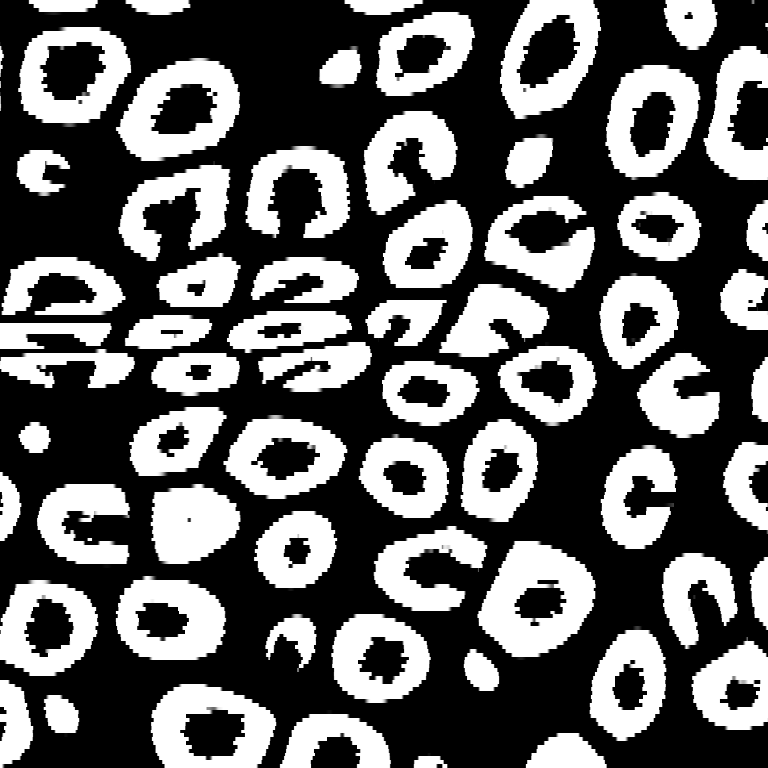
A Shadertoy shader for this pattern:

```glsl
const vec3 GROUND = vec3(0.0);
const vec3 SPOT = vec3(1.0);
const vec2 CELL = vec2(0.155, 0.132);      // spacing of the spots
const float JITTER = 0.42;                 // scatter inside a cell
const vec2 RADIUS = vec2(0.052, 0.074);    // smallest and largest ring
const vec2 SMALL_RADIUS = vec2(0.022, 0.036);
const float SMALL_SHARE = 0.17;
const float NOTCH_SHARE = 0.28;            // rings that are open on one side
const vec2 STRETCH = vec2(1.02, 1.24);
const vec2 THICKNESS = vec2(0.027, 0.037);
const float GAP = 0.024;                   // ground kept between neighbours
const float WARP = 0.034;
const float ROWS = 200.0;                  // horizontal steps of the ragged edge
const float RAGGED_OUTER = 0.005;
const float RAGGED_INNER = 0.011;
const float BAND_Y = 0.565;                // squeezed horizontal band
const float BAND_WIDTH = 0.06;

float hash(vec2 p) {
    return fract(sin(dot(p, vec2(127.1, 311.7))) * 43758.5453);
}

float noise(vec2 p) {
    vec2 i = floor(p), f = fract(p);
    f = f * f * (3.0 - 2.0 * f);
    return mix(mix(hash(i), hash(i + vec2(1, 0)), f.x),
               mix(hash(i + vec2(0, 1)), hash(i + vec2(1, 1)), f.x), f.y);
}

mat2 rotation(float a) {
    float c = cos(a), s = sin(a);
    return mat2(c, -s, s, c);
}

// Signed distance to an elliptic spot; also returns the offset from its centre
float spot(vec2 p, vec2 id, out vec2 offset) {
    vec2 scatter = vec2(hash(id), hash(id + 17.3)) - 0.5;
    vec2 centre = (id + 0.5 + JITTER * scatter) * CELL;
    centre.x += (mod(id.y, 2.0) - 0.5) * 0.35 * CELL.x;
    offset = p - centre;

    // Spots lie flat on the left and stand upright on the right
    float angle = mix(0.25, 1.6, smoothstep(0.35, 0.85, centre.x));
    angle += 0.9 * (hash(id + 5.1) - 0.5);
    float k = mix(STRETCH.x, STRETCH.y, hash(id + 8.7));
    vec2 range = hash(id + 2.9) < SMALL_SHARE ? SMALL_RADIUS : RADIUS;
    float radius = mix(range.x, range.y, hash(id + 11.9));
    return length(rotation(angle) * offset * vec2(1.0 / k, k)) - radius;
}

// Signed distance to the rings, negative inside the white
float rings(vec2 p, float fine, float squeeze) {
    vec2 cell = floor(p / CELL), nearestId = cell, nearestOffset = vec2(0.0);
    float nearest = 1e3, second = 1e3;
    for (int y = -1; y <= 1; y++)
    for (int x = -1; x <= 1; x++) {
        vec2 id = cell + vec2(x, y), offset;
        float d = spot(p, id, offset);
        if (d < nearest) {
            second = nearest;
            nearest = d;
            nearestId = id;
            nearestOffset = offset;
        } else {
            second = min(second, d);
        }
    }
    float outer = max(nearest, 0.5 * (GAP - (second - nearest)));

    // Ragged hollow inside the outline
    float thickness = mix(THICKNESS.x, THICKNESS.y, hash(nearestId + 23.7));
    thickness += 0.012 * (noise(p * 22.0) - 0.5) + 0.006 * squeeze;
    float hollow = outer + thickness + RAGGED_INNER * (fine - 0.5);
    float d = max(outer, -hollow);

    // Notch running from the centre outwards
    if (hash(nearestId + 31.3) < NOTCH_SHARE + 0.25 * squeeze) {
        float a = mix(-2.4, 0.6, hash(nearestId + 41.1));
        vec2 q = rotation(a) * nearestOffset;
        float halfWidth = mix(0.007, 0.024, hash(nearestId + 47.9));
        d = max(d, -max(abs(q.y) - halfWidth, -q.x));
    }
    return d;
}

void mainImage(out vec4 fragColor, in vec2 fragCoord) {
    vec2 uv = fragCoord / iResolution.y;
    float row = floor(uv.y * ROWS);
    vec2 p = vec2(uv.x, (row + 0.5) / ROWS);

    // Row-wise raggedness
    float fine = noise(vec2(p.x * 85.0, row));
    float coarse = noise(vec2(p.x * 24.0, row + 400.0));

    // Compress the band, more strongly on the left
    float t = (p.y - BAND_Y - 0.03 * (p.x - 0.5)) / BAND_WIDTH;
    float strength = mix(0.11, 0.035, smoothstep(0.1, 0.9, p.x));
    float squeeze = exp(-t * t);
    vec2 q = p + vec2(0.0, strength * tanh(t));

    // Bend the outlines and apply the ragged shift
    q += WARP * (vec2(noise(p * 9.0), noise(p * 9.0 + 50.0)) - 0.5);
    q.x += RAGGED_OUTER * (coarse - 0.5);

    float d = rings(q + CELL * 4.0 * vec2(0.0, 1.0), fine, squeeze);
    float soft = 0.7 / iResolution.y;
    fragColor = vec4(mix(SPOT, GROUND, smoothstep(-soft, soft, d)), 1.0);
}
```
